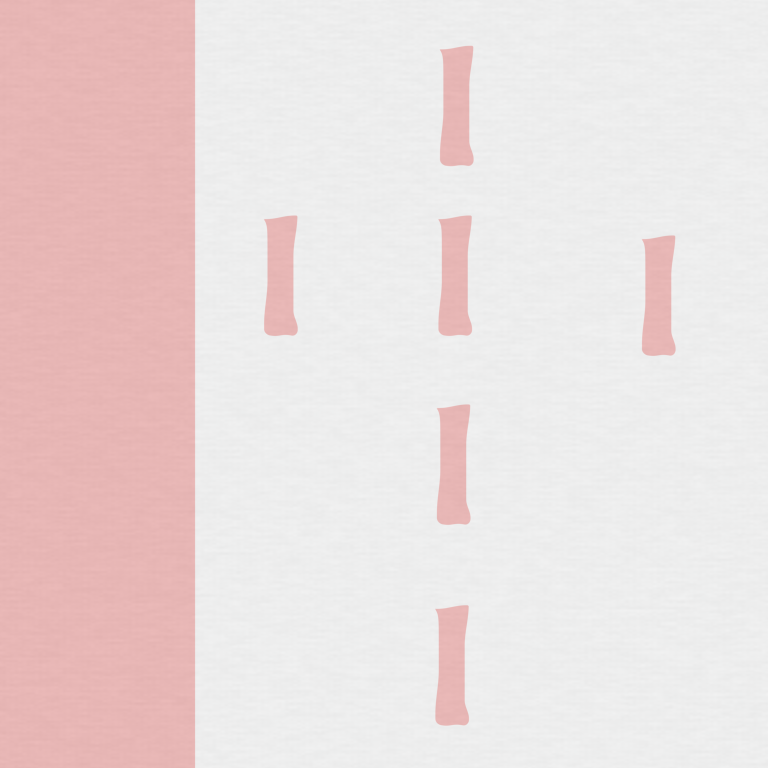
Reproduce this pattern procedurally as a Shadertoy shader.

```glsl
// Woven paper with a rose band on the left and six flared brush strokes.

const vec3 PAPER = vec3(0.930, 0.931, 0.931);
const vec3 ROSE = vec3(0.906, 0.714, 0.709);
const float BAND_EDGE = 0.254;
const float STROKE_UNIT = 1.0 / 768.0;   // stroke outline unit, in canvas widths
const float HALF_HEIGHT = 59.7;
const float FOOT_RADIUS = 6.0;
const float HEAD_RADIUS = 1.5;
const float STREAK_STRENGTH = 0.016;
const float GRAIN_STRENGTH = 0.012;
const float WEAVE_STRENGTH = 0.003;
const vec2 STREAK_SCALE = vec2(55.0, 240.0);
const vec2 GRAIN_SCALE = vec2(190.0, 380.0);
const float WEAVE_THREADS = 128.0;
const int STROKE_COUNT = 6;
const vec2 STROKE_CENTRES[STROKE_COUNT] = vec2[STROKE_COUNT](
    vec2(0.594, 0.862), vec2(0.592, 0.641), vec2(0.590, 0.395),
    vec2(0.588, 0.1335), vec2(0.365, 0.641), vec2(0.857, 0.615));

float hash(vec2 p) {
    return fract(sin(dot(p, vec2(12.9898, 78.233))) * 43758.5453);
}

float valueNoise(vec2 p) {
    vec2 cell = floor(p), f = fract(p);
    f = f * f * (3.0 - 2.0 * f);
    float low = mix(hash(cell), hash(cell + vec2(1.0, 0.0)), f.x);
    float high = mix(hash(cell + vec2(0.0, 1.0)), hash(cell + 1.0), f.x);
    return mix(low, high, f.y);
}

// Intersection of two distances with a rounded corner
float roundMax(float a, float b, float r) {
    return min(max(a, b), -r) + length(max(vec2(a, b) + r, 0.0));
}

// Approximate distance to a stroke with a flared head and a rounded foot
float strokeDistance(vec2 p) {
    float headFlare = exp((min(p.y, 58.0) - 58.0) / 4.5);
    float left = 12.8 + 5.5 * headFlare + 3.4 * smoothstep(5.0, 48.0, -p.y);
    float right = 13.1 + 4.0 * smoothstep(20.0, 60.0, p.y)
                + 4.3 * smoothstep(35.0, 53.0, -p.y);
    float sides = max(-p.x - left, p.x - right);
    float foot = -p.y - HALF_HEIGHT + 0.5 * sin(p.x * 0.3);
    float head = p.y - 58.4 - 1.8 * sin(p.x * 0.11);
    return roundMax(roundMax(sides, foot, FOOT_RADIUS), head, HEAD_RADIUS);
}

// Faint horizontal fibres, fine grain and a regular weave
float paperRelief(vec2 uv) {
    float streaks = valueNoise(uv * STREAK_SCALE) - 0.5;
    float grain = valueNoise(uv * GRAIN_SCALE + 17.0) - 0.5;
    vec2 threads = sin(uv * WEAVE_THREADS * 6.2832);
    return STREAK_STRENGTH * streaks + GRAIN_STRENGTH * grain
         + WEAVE_STRENGTH * (0.4 * threads.x + 0.6 * threads.y);
}

void mainImage(out vec4 fragColor, in vec2 fragCoord) {
    vec2 uv = fragCoord / iResolution.xy;
    float pixel = 1.0 / iResolution.y;

    // Union of the band and the strokes
    float d = uv.x - BAND_EDGE;
    for (int i = 0; i < STROKE_COUNT; i++) {
        vec2 local = (uv - STROKE_CENTRES[i]) / STROKE_UNIT;
        d = min(d, strokeDistance(local) * STROKE_UNIT);
    }
    float ink = 1.0 - smoothstep(-0.75 * pixel, 0.75 * pixel, d);

    // Ink on textured paper
    vec3 color = mix(PAPER, ROSE, ink) + paperRelief(uv);
    fragColor = vec4(color, 1.0);
}
```
